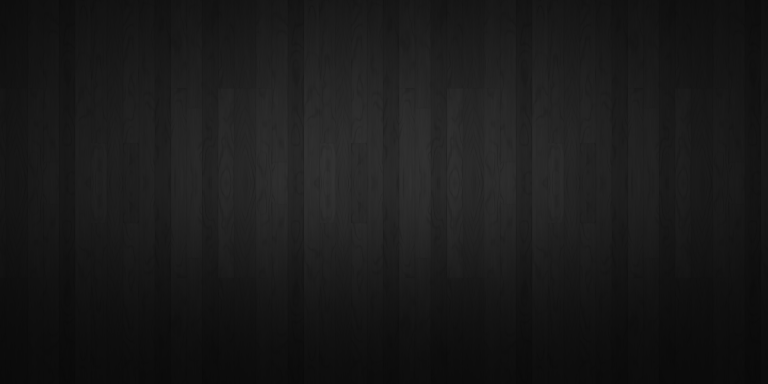
A Shadertoy shader for this texture:

```glsl
// Dark vertical wood planks, mirrored about a horizontal axis, under a soft central glow.

// Lengths are in canvas heights.
const float PERIOD = 0.595;         // width of one repeating group of planks
const float GROUP_START = 0.6667;   // left edge of a group
const float PLANK_WIDTH = 0.0414;
const float LAST_WIDTH = 0.0568;    // the last plank of a group is wider
const float MIRROR_Y = 0.523;
const vec2 GLOW_CENTRE = vec2(0.5, 0.57);
const vec3 GLOW_SPREAD = vec3(0.23, 0.20, 0.125);  // sideways, upwards, downwards
const float GLOW_BASE = 0.040;
const float GLOW_GAIN = 0.134;
const float TONE_CONTRAST = 0.68;
const float SEAM_DEPTH = 0.06;
const float FIBRE_DEPTH = 0.13;
const float RING_DEPTH = 0.15;
const int PLANKS = 14;

// Brightness of each plank between its joints, and beyond them.
const float INNER_TONE[PLANKS] = float[](1.08, 1.12, 0.84, 1.08, 1.13, 1.00, 0.94,
                                         0.99, 0.85, 1.08, 1.08, 0.86, 1.08, 0.93);
const float OUTER_TONE[PLANKS] = float[](1.02, 1.05, 0.84, 1.08, 1.04, 1.00, 1.06,
                                         0.99, 0.85, 1.03, 1.03, 0.86, 0.89, 0.89);
// Distance of the end joint from the mirror axis; 1 means no joint.
const float JOINT[PLANKS] = float[](0.247, 0.055, 1.0, 1.0, 0.104, 1.0, 0.104,
                                    1.0, 1.0, 0.247, 0.195, 1.0, 0.247, 0.247);

float hash(vec2 p) {
    return fract(sin(dot(p, vec2(127.1, 311.7))) * 43758.5453);
}

float noise(vec2 p) {
    vec2 cell = floor(p);
    vec2 f = fract(p);
    f = f * f * (3.0 - 2.0 * f);
    return mix(mix(hash(cell), hash(cell + vec2(1, 0)), f.x),
               mix(hash(cell + vec2(0, 1)), hash(cell + vec2(1, 1)), f.x), f.y);
}

// Long fine fibres along the plank.
float fibres(vec2 p, float seed) {
    float coarse = noise(vec2(p.x * 130.0 + seed * 37.0, p.y * 9.0));
    float fine = noise(vec2(p.x * 340.0 + seed * 53.0, p.y * 38.0));
    return 0.5 * coarse + 0.5 * fine - 0.5;
}

// Growth rings: thin broken contours of a warped field, closed into a knot on two planks.
float rings(vec2 p, float seed, bool knotted) {
    float warp = noise(vec2(p.x * 45.0 + seed * 19.0, p.y * 16.0 + seed * 7.0));
    float ripple = noise(vec2(p.x * 120.0 + seed * 5.0, p.y * 55.0));
    float bend = 1.1 * warp + 0.25 * ripple;
    float arch = 1500.0 * p.x * p.x + 9.0 * p.y + 2.0 * bend;
    float knot = 100.0 * abs(p.x) + 26.0 * sqrt(p.y * p.y + 0.0002) + bend;
    float field = knotted ? knot : arch;
    float line = pow(0.5 + 0.5 * sin(field * 6.283), 3.0);
    float broken = smoothstep(0.2, 0.8, noise(vec2(p.x * 60.0 + seed * 11.0, p.y * 22.0)));
    float strength = knotted ? 0.35 + 0.65 * exp(-p.y * 12.0) : 0.8;
    return line * broken * strength;
}

// Broad glow, falling faster towards the bottom.
float glow(vec2 uv) {
    vec2 d = uv - GLOW_CENTRE;
    float spreadY = d.y > 0.0 ? GLOW_SPREAD.y : GLOW_SPREAD.z;
    return GLOW_BASE + GLOW_GAIN * exp(-d.x * d.x / GLOW_SPREAD.x - d.y * d.y / spreadY);
}

void mainImage(out vec4 fragColor, in vec2 fragCoord) {
    vec2 uv = fragCoord / iResolution.xy;
    float pixel = 1.0 / iResolution.y;
    // Keep the layout spanning the whole width of a two-to-one canvas.
    float x = uv.x * 2.0;
    float y = abs(uv.y - MIRROR_Y);

    // Plank under this point
    float across = mod(x - GROUP_START, PERIOD);
    int plank = min(int(across / PLANK_WIDTH), PLANKS - 1);
    float id = float(plank);
    float width = plank == PLANKS - 1 ? LAST_WIDTH : PLANK_WIDTH;
    float left = across - id * PLANK_WIDTH;
    float edge = min(left, width - left);

    // Tone changes at the end joint
    float soft = max(pixel, 0.002);
    float beyond = smoothstep(-soft, soft, y - JOINT[plank]);
    float tone = mix(INNER_TONE[plank], OUTER_TONE[plank], beyond);
    tone = 1.0 + TONE_CONTRAST * (tone - 1.0);
    float seam = 1.0 - smoothstep(0.0, soft * 1.3, edge);
    float joint = 1.0 - smoothstep(0.0, soft * 1.3, abs(y - JOINT[plank]));

    // Grain
    float seed = id + 1.0 + 20.0 * step(0.5, beyond);
    bool knotted = plank == 5 || plank == PLANKS - 1;
    vec2 local = vec2(left - width * 0.5, y);
    float grain = 1.0 + FIBRE_DEPTH * fibres(local, seed);
    grain -= RING_DEPTH * (rings(local, seed, knotted) - 0.12);

    float shade = glow(uv) * tone * grain;
    shade *= 1.0 - SEAM_DEPTH * max(seam, 0.6 * joint);
    fragColor = vec4(vec3(shade), 1.0);
}
```
